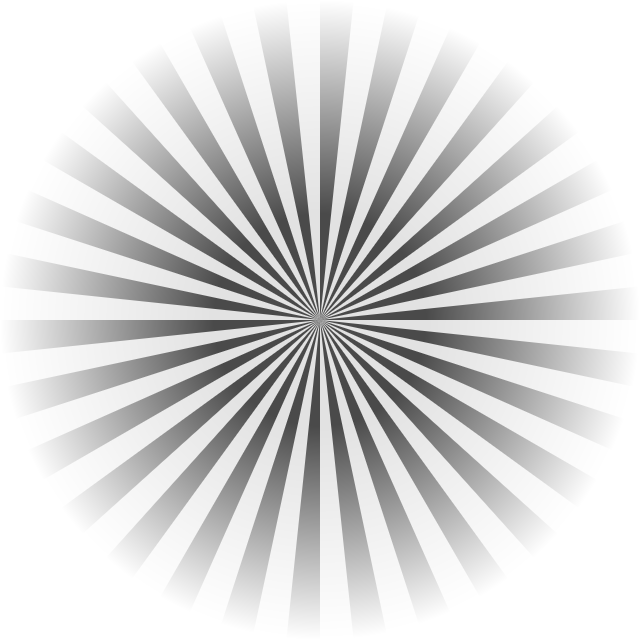
Write a WebGL 2 fragment shader that draws this background.

```glsl
#version 300 es
precision highp float;
// Sunburst of equal dark and light wedges around the canvas centre.
// The wedges are a square wave over the angle, box filtered over one pixel
// for smooth edges, and fade linearly to white toward a circular rim.

#define SPOKES 30.0
#define DARK_SHARE 0.5
#define FADE_START 0.1667
#define FADE_END 0.5
#define DARK_COLOR vec3(0.292)
#define LIGHT_COLOR vec3(0.886)
#define PAPER_COLOR vec3(1.0)

uniform vec2 u_resolution;
out vec4 fragColor;

const float TAU = 6.2831853;

// Integral of a square wave that is 1 over the first DARK_SHARE of each period
float waveIntegral(float phase) {
    return floor(phase) * DARK_SHARE + min(fract(phase), DARK_SHARE);
}

// Mean of the square wave over a given width; settles to grey near the hub
float wedgeCoverage(float phase, float width) {
    float halfWidth = 0.5 * width;
    return (waveIntegral(phase + halfWidth) - waveIntegral(phase - halfWidth)) / width;
}

void main() {
    float canvasSize = min(u_resolution.x, u_resolution.y);
    vec2 p = (gl_FragCoord.xy - 0.5 * u_resolution) / canvasSize;
    float pixel = 1.0 / canvasSize;
    float radius = max(length(p), 0.25 * pixel);

    // Wedges: the angle in periods, filtered by the arc that one pixel spans
    float phase = atan(p.y, p.x) / TAU * SPOKES;
    float width = pixel / radius * SPOKES / TAU;
    vec3 color = mix(LIGHT_COLOR, DARK_COLOR, wedgeCoverage(phase, width));

    // Radial fade into the paper
    float fade = clamp((radius - FADE_START) / (FADE_END - FADE_START), 0.0, 1.0);
    fragColor = vec4(mix(color, PAPER_COLOR, fade), 1.0);
}
```
